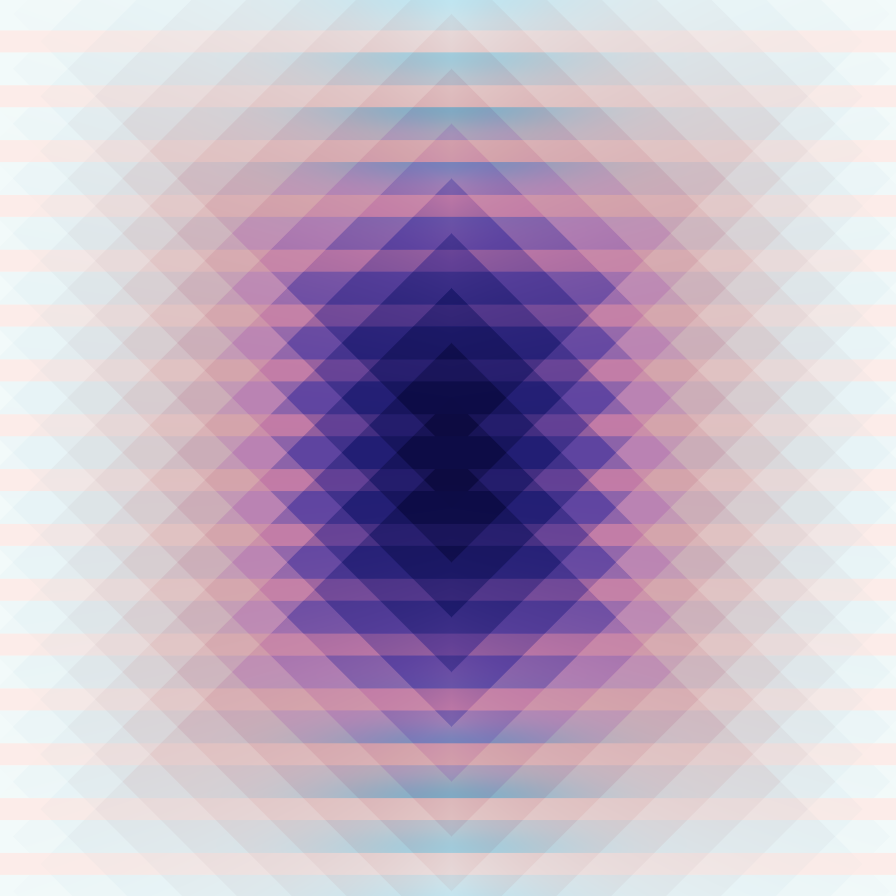
Reproduce this background procedurally as a Shadertoy shader.

```glsl
// Two opposed stacks of translucent triangles slide past each other, one pitch
// per step. The number of layers over a point picks its tone from a ramp that
// runs from white through pink and purple to navy; some bands get a cool tint.

#define CENTER vec2(0.0039, -0.0052)  // offset from the canvas middle
#define PITCH 0.0612                  // vertical step between triangles
#define TRI_HEIGHT 8.3                // triangle height, in pitches
#define LAST_TRIANGLE 17
#define BAND_HALF 0.3                 // half height of the overlap bands
#define VERTICAL_FADE 0.085           // loss of depth toward top and bottom
#define COOL_TINT vec3(0.62, 0.95, 1.04)
#define COOL_WIDTH 2.4

const vec3 RAMP[9] = vec3[9](
    vec3(0.965, 0.960, 0.950), vec3(0.920, 0.935, 0.935),
    vec3(0.880, 0.875, 0.880), vec3(0.855, 0.785, 0.790),
    vec3(0.810, 0.665, 0.700), vec3(0.740, 0.500, 0.680),
    vec3(0.375, 0.260, 0.610), vec3(0.135, 0.115, 0.440),
    vec3(0.050, 0.045, 0.265));

// Antialiased step: 1 where the signed distance is positive.
float inside(float dist, float pixel) {
    return clamp(dist / pixel + 0.5, 0.0, 1.0);
}

// Layers of one stack: apexes at whole heights, bases TRI_HEIGHT below.
float countLayers(float side, float height, float pixel) {
    float layers = 0.0;
    for (int i = 0; i <= LAST_TRIANGLE; i++) {
        float depth = float(i) - height;
        layers += inside(depth - side, 1.4 * pixel)
                * inside(TRI_HEIGHT - depth, pixel);
    }
    return layers;
}

vec3 rampColor(float level) {
    float t = clamp(level * 0.5, 0.0, 7.999);
    int k = int(t);
    return mix(RAMP[k], RAMP[k + 1], t - float(k));
}

void mainImage(out vec4 fragColor, in vec2 fragCoord) {
    vec2 p = (fragCoord - 0.5 * iResolution.xy) / iResolution.y - CENTER;
    p /= PITCH;
    float pixel = 1.0 / (PITCH * iResolution.y);
    float side = abs(p.x);
    float height = abs(p.y);

    // Layer depth, eased off along the vertical axis
    float level = countLayers(side, p.y, pixel)
                + countLayers(side, -p.y, pixel);
    level -= VERTICAL_FADE * height * height / (1.0 + 0.3 * side);
    vec3 color = rampColor(level);

    // Warm gaps between cooler overlap bands
    float bandPos = fract(height + 0.5) - 0.5;
    float band = inside(BAND_HALF - abs(bandPos), pixel);
    color *= mix(vec3(1.025, 0.965, 0.96), vec3(0.985, 1.02, 1.03), band);

    // Teal glow on the outer edge of the bands near the axis
    float outer = mix(0.35, 1.0, smoothstep(-BAND_HALF, BAND_HALF, bandPos));
    float axis = exp(-side * side / (COOL_WIDTH * COOL_WIDTH));
    float reach = smoothstep(3.5, 5.5, height)
                * (1.0 - 0.6 * smoothstep(6.2, 8.2, height));
    color *= mix(vec3(1.0), COOL_TINT, band * outer * axis * reach);

    fragColor = vec4(clamp(color, 0.0, 1.0), 1.0);
}
```
